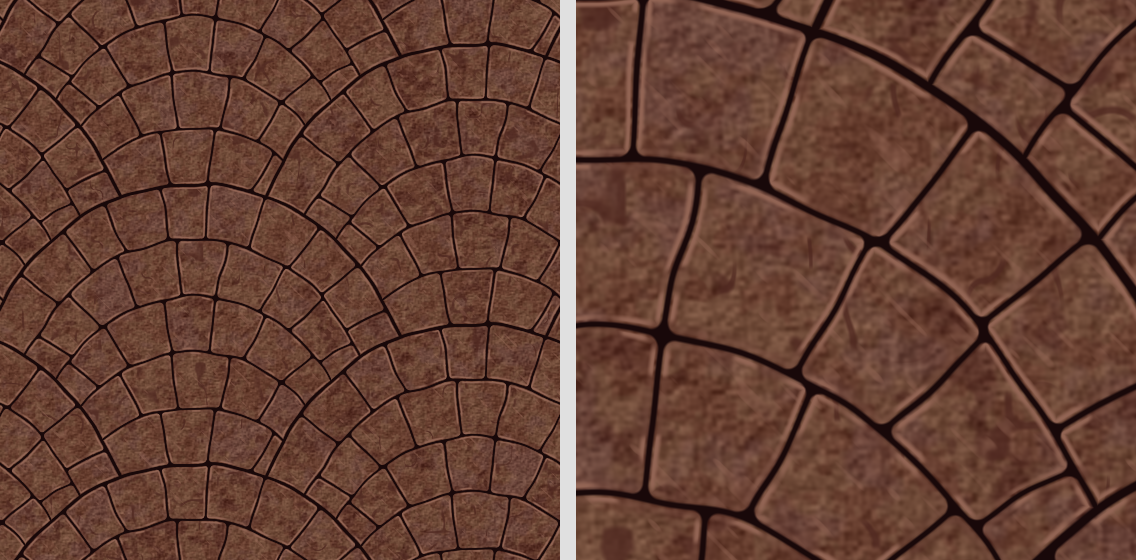
Left: the whole. Right: its middle third, enlarged.
Write a Shadertoy shader that draws this texture.

```glsl
// Fan-pattern cobblestones: overlapping scales, each lower fan covering the one above.
// Every fan is split into five arched courses, each course into jittered radial stones.
// Stones get thin dark joints, worn pale rims, stains, chiselled relief and scratches.

#define FIRST_APEX vec2(0.345, 0.172)
#define LEVEL_STEP 0.25
#define COURSE 0.1
#define LAST_COURSE 4.0
#define STONE_WIDTH 0.086
#define JOINT_HALF 0.0016
#define OUTLINE_HALF 0.0025
#define CORNER 0.007
#define JITTER 0.24
#define WARP 0.007
#define RELIEF 0.24
#define GRAIN 0.1

const vec3 GAP   = vec3(0.095, 0.03, 0.035);
const vec3 STAIN = vec3(0.31, 0.155, 0.125);
const vec3 BROWN = vec3(0.4, 0.24, 0.18);
const vec3 TAN   = vec3(0.44, 0.295, 0.222);
const vec3 MAUVE = vec3(0.42, 0.275, 0.25);
const vec3 RIM   = vec3(0.58, 0.4, 0.335);

float hash(vec2 p) {
    return fract(sin(dot(p, vec2(127.1, 311.7))) * 43758.5453);
}

float noise(vec2 p) {
    vec2 i = floor(p), f = fract(p);
    f = f * f * (3.0 - 2.0 * f);
    return mix(mix(hash(i), hash(i + vec2(1, 0)), f.x),
               mix(hash(i + vec2(0, 1)), hash(i + vec2(1, 1)), f.x), f.y);
}

float fbm(vec2 p) {
    return 0.5 * noise(p) + 0.3 * noise(p * 2.1 + 7.3) + 0.2 * noise(p * 4.3 + 3.1);
}

// Arches tighten with their depth below the apex of the fan.
float archRadius(float depth) {
    return 0.24 + 0.13 * exp(-7.0 * max(depth, 0.0));
}

// Drop of an arch at a sideways offset x.
float archDrop(float x, float r) {
    float q = x * x / (r * r);
    return 0.5 * r * q * (1.0 + 0.25 * q + 0.2 * q * q);
}

// Apex depth of the arch passing through q, by damped iteration.
float archDepth(vec2 q) {
    float d = 0.0;
    for (int i = 0; i < 9; i++) d = mix(d, q.y - archDrop(q.x, archRadius(d)), 0.58);
    return d;
}

// Joint position in stone units, shared by all fans.
float jointAt(float course, float i) {
    return i + JITTER * (hash(vec2(course + 3.0, i + 11.0)) - 0.5);
}

void mainImage(out vec4 fragColor, in vec2 fragCoord) {
    vec2 uv = fragCoord / iResolution.y;
    float pixel = 1.0 / iResolution.y;

    // Find the lowest fan covering this point and the distance to fan outlines.
    float level = floor((uv.y - FIRST_APEX.y) / LEVEL_STEP);
    float outline = 1.0, depth = 0.0, slope = 1.0;
    vec2 q = vec2(0.0);
    for (int i = 0; i < 6; i++) {
        q.x = fract(uv.x - FIRST_APEX.x - 0.5 * mod(level, 2.0) + 0.5) - 0.5;
        q.y = FIRST_APEX.y + LEVEL_STEP * level - uv.y;
        q += WARP * (vec2(noise(q * 23.0 + 40.0), noise(q * 23.0 + 80.0)) - 0.5);
        depth = archDepth(q);
        vec2 e = vec2(0.002, 0.0);
        slope = max(length(vec2(archDepth(q + e), archDepth(q + e.yx)) - depth) / e.x, 0.3);
        outline = min(outline, abs(depth) / slope);
        if (depth > 0.0) break;
        level += 1.0;
    }

    // Arched courses; the last one runs on beneath the next fan.
    float course = min(floor(depth / COURSE), LAST_COURSE);
    float f = depth / COURSE - course;
    float below = course < LAST_COURSE ? 1.0 - f : 1.0;
    float courseGap = min(f, below) * COURSE / slope;

    // Radial joints, square to the middle arch and kept clear of the course ends.
    float middle = (course + 0.5) * COURSE;
    float r = archRadius(middle);
    float offset = 0.37 + 0.26 * mod(course, 2.0);
    float reach = (1.15 - 0.04 * course * course) * r / STONE_WIDTH;
    float firstJoint = ceil(-reach - offset), lastJoint = floor(reach - offset);
    vec2 spoke = vec2(q.x, middle + r - q.y);
    float s = atan(spoke.x, spoke.y) * r / STONE_WIDTH - offset;
    float cell = floor(s), stone = cell - 1.0, jointGap = 10.0;
    for (float i = 0.0; i < 2.0; i++) {
        float k = cell + i, j = jointAt(course, k);
        if (k >= firstJoint && k <= lastJoint) jointGap = min(jointGap, abs(s - j));
        stone += step(j, s);
    }
    stone = clamp(stone, firstJoint - 1.0, lastJoint);
    jointGap *= STONE_WIDTH * length(spoke) / r;

    // Distance inward from the stone border, with and without rounded corners.
    vec2 border = vec2(min(courseGap - JOINT_HALF, outline - OUTLINE_HALF), jointGap - JOINT_HALF);
    float inside = CORNER - length(max(CORNER - border, 0.0));
    float margin = min(border.x, border.y);

    // Stone faces: mottling and a stain of their own.
    vec2 id = vec2(course + 7.0 * level, stone);
    float tone = hash(id + 0.37), tint = hash(id + 5.71);
    vec2 face = uv + 3.0 * vec2(tone, tint);
    vec3 col = mix(BROWN, TAN, smoothstep(0.38, 0.6, fbm(face * 55.0) + 0.08 * (tone - 0.5)));
    col = mix(col, MAUVE, 0.6 * smoothstep(0.5, 0.75, fbm(face * 30.0 + 51.0) + 0.2 * (tint - 0.5)));
    float stain = fbm(face * 42.0 + 19.0) + 0.2 * (hash(id + 9.13) - 0.5);
    col = mix(col, STAIN, 0.65 * smoothstep(0.57, 0.78, stain));

    // Chiselled relief lit from the upper left, fine grain, short scratches.
    vec2 lit = vec2(-0.0025, 0.0025);
    float relief = fbm(face * 85.0) - fbm((face + lit) * 85.0);
    float grain = noise(face * vec2(260.0, 330.0)) - 0.5;
    col += vec3(1.0, 0.9, 0.8) * (RELIEF * relief + GRAIN * grain);
    float scratch = abs(noise(face * vec2(46.0, 38.0) + 61.0) - 0.5);
    float worn = smoothstep(0.6, 0.78, noise(face * 40.0 + 33.0));
    col = mix(col, STAIN, 0.75 * worn * (1.0 - smoothstep(0.02, 0.08, scratch)));
    float streak = noise(vec2(face.x + face.y, (face.x - face.y) * 0.3) * 130.0);
    col = mix(col, RIM, 0.4 * smoothstep(0.78, 0.95, streak));

    // Dusky border, worn bright rim, then the dark joint.
    float patches = noise(uv * 60.0 + 5.0);
    col = mix(col, STAIN, 0.25 * (1.0 - smoothstep(0.003, 0.012, margin)) * smoothstep(0.6, 0.4, patches));
    float rim = smoothstep(0.0006, 0.0022, margin) * (1.0 - smoothstep(0.0026, 0.0058, margin));
    col = mix(col, RIM, rim * (0.2 + 0.75 * smoothstep(0.38, 0.68, patches)));
    float soft = max(0.0008, 0.5 * pixel);
    col = mix(GAP, col, smoothstep(-soft, 1.3 * soft, inside));
    fragColor = vec4(col, 1.0);
}
```
